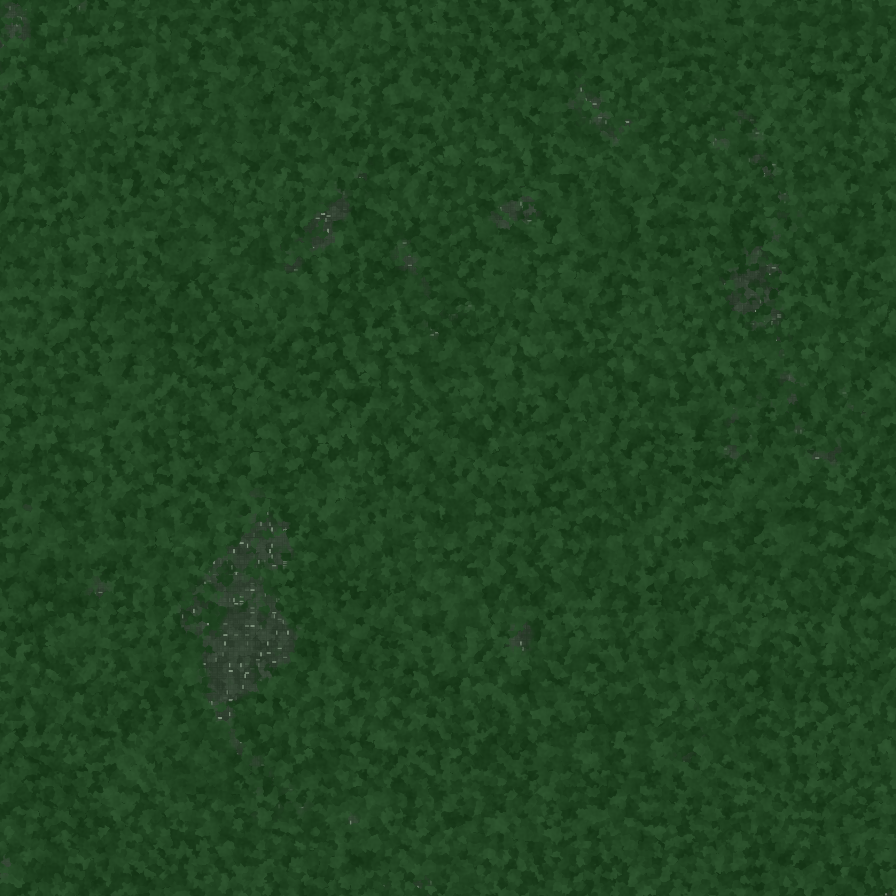
This texture is drawn by a three.js fragment shader. Its source:

```glsl
// Worn green felt: soft-edged tufts of varied shade cover the cloth.
// Broad gradient noise marks rubbed patches, where tufts turn grey and
// short crossing threads of the backing show, a few of them bright.

varying vec2 vUv;

const vec3 FELT_DARK = vec3(0.077, 0.202, 0.080);
const vec3 FELT_LIGHT = vec3(0.182, 0.336, 0.186);
const vec3 BACKING_DARK = vec3(0.150, 0.205, 0.150);
const vec3 BACKING_LIGHT = vec3(0.260, 0.315, 0.260);
const vec3 GLINT = vec3(0.54, 0.62, 0.53);

const float TUFTS = 115.0;
const float FUZZ_SCALE = 230.0;
const vec2 THREADS = vec2(165.0, 400.0);

vec2 hash2(vec2 p) {
  vec3 q = fract(p.xyx * vec3(0.1031, 0.1030, 0.0973));
  q += dot(q, q.yzx + 33.33);
  return fract((q.xx + q.yz) * q.zy);
}

vec2 gradientAt(vec2 cell) {
  float angle = 6.2832 * hash2(cell).x;
  return vec2(cos(angle), sin(angle));
}

// Gradient noise, roughly -0.7 to 0.7
float gradientNoise(vec2 p) {
  vec2 i = floor(p);
  vec2 f = p - i;
  vec2 u = f * f * f * (f * (f * 6.0 - 15.0) + 10.0);
  vec2 e = vec2(1.0, 0.0);
  float a = dot(gradientAt(i), f);
  float b = dot(gradientAt(i + e.xy), f - e.xy);
  float c = dot(gradientAt(i + e.yx), f - e.yx);
  float d = dot(gradientAt(i + e.xx), f - e.xx);
  return mix(mix(a, b, u.x), mix(c, d, u.x), u.y);
}

float fbm(vec2 p) {
  float sum = 0.0;
  float amplitude = 1.0;
  for (int octave = 0; octave < 4; octave++) {
    sum += amplitude * gradientNoise(p);
    p = p * 2.03 + 17.3;
    amplitude *= 0.5;
  }
  return sum;
}

// Two random values per tuft, blended across soft cell borders
vec2 tuftValues(vec2 p, float sharpness) {
  vec2 cell = floor(p);
  vec2 sum = vec2(0.0);
  float total = 0.0;
  for (int y = -1; y <= 1; y++) {
    for (int x = -1; x <= 1; x++) {
      vec2 neighbour = cell + vec2(float(x), float(y));
      vec2 offset = neighbour + hash2(neighbour) - p;
      float weight = exp(-sharpness * dot(offset, offset));
      sum += weight * hash2(neighbour + 211.0);
      total += weight;
    }
  }
  return sum / max(total, 1e-5);
}

// Short thread segments: x is a random tone, y the soft body mask
vec2 threadSegment(vec2 uv, vec2 density, float seed) {
  vec2 p = uv * density;
  vec2 cell = floor(p);
  vec2 f = p - cell;
  vec2 body = smoothstep(0.0, 0.25, f) * (1.0 - smoothstep(0.75, 1.0, f));
  return vec2(hash2(cell + seed).x, body.x * body.y);
}

vec3 feltColor(vec2 uv, float tuft, float fuzz) {
  float shade = 0.5 + 0.75 * (tuft - 0.5);
  shade += 0.28 * gradientNoise(uv * 62.0);
  shade += 0.10 * gradientNoise(uv * 9.0 + 40.0);
  shade += 0.16 * fuzz;
  return mix(FELT_DARK, FELT_LIGHT, clamp(shade, 0.0, 1.0));
}

vec3 backingColor(vec2 across, vec2 along, float tuft) {
  float tone = 0.5 * tuft + 0.28 * across.x * across.y
             + 0.28 * along.x * along.y;
  return mix(BACKING_DARK, BACKING_LIGHT, clamp(tone + 0.1, 0.0, 1.0));
}

void main() {
  // Fuzzy displacement frays the tuft outlines
  float fuzzX = gradientNoise(vUv * FUZZ_SCALE);
  float fuzzY = gradientNoise(vUv * FUZZ_SCALE + 73.7);
  vec2 frayed = vUv + 0.0045 * vec2(fuzzX, fuzzY);
  vec2 tuft = tuftValues(frayed * TUFTS, 16.0);

  // Rubbed areas, broken up tuft by tuft
  float wear = smoothstep(0.22, 0.72, fbm(vUv * vec2(5.2, 4.6) + 3.1));
  float worn = smoothstep(0.0, 0.5, wear * 1.45 - tuft.y);

  // Exposed crossing threads
  vec2 across = threadSegment(vUv, THREADS, 5.0);
  vec2 along = threadSegment(vUv, THREADS.yx, 91.0);
  float bright = max(smoothstep(0.95, 1.0, across.x) * across.y,
                     smoothstep(0.95, 1.0, along.x) * along.y);

  vec3 felt = feltColor(vUv, tuft.x, fuzzX);
  vec3 color = mix(felt, backingColor(across, along, tuft.x), 0.85 * worn);
  color = mix(color, GLINT, bright * worn * 0.9);
  gl_FragColor = vec4(color, 1.0);
}
```
